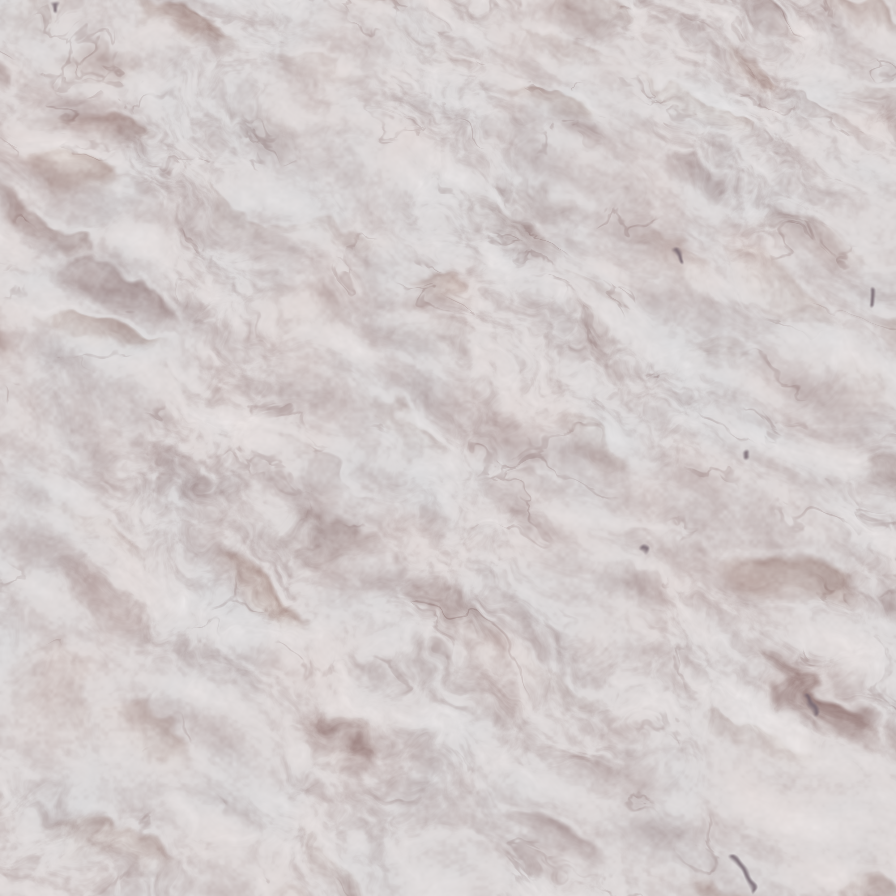
A Shadertoy shader for this texture:

```glsl
#define TILT 0.48
#define RECEDE 0.45
#define DENT_CELL vec2(0.21, 0.105)
#define DENT_DEPTH 0.115
#define RELIEF 0.27
#define LUMPS 0.10
#define CRUMBLE 0.10
#define CREASE_DEPTH 0.065
#define GRAIN 0.034
#define BASE_TONE 0.842
#define TWIGS 7
#define TWIG_COLOR vec3(0.46, 0.40, 0.44)

float hash(vec2 p) {
    return fract(sin(dot(p, vec2(127.1, 311.7))) * 43758.5453);
}

float noise(vec2 p) {
    vec2 i = floor(p), f = fract(p);
    f = f * f * (3.0 - 2.0 * f);
    return mix(mix(hash(i), hash(i + vec2(1, 0)), f.x),
               mix(hash(i + vec2(0, 1)), hash(i + vec2(1, 1)), f.x), f.y);
}

vec2 noise2(vec2 p) {
    return vec2(noise(p), noise(p + 31.7)) - 0.5;
}

mat2 rotation(float a) {
    return mat2(cos(a), sin(a), -sin(a), cos(a));
}

float fbm(vec2 p) {
    float sum = 0.0, amp = 0.5;
    for (int i = 0; i < 5; i++) {
        sum += amp * noise(p);
        p = rotation(0.4) * p * 2.03 + 17.3;
        amp *= 0.5;
    }
    return sum;
}

// Height of the wind-drawn ridges, stretched along x
float ridges(vec2 p) {
    return fbm(p * vec2(6.0, 13.0));
}

// Scattered hollows: x = shadow, y = lit rim, z = warmth
vec3 hollows(vec2 p) {
    vec3 result = vec3(0.0);
    vec2 cell = floor(p / DENT_CELL);
    for (int j = -1; j <= 1; j++)
    for (int i = -1; i <= 1; i++) {
        vec2 id = cell + vec2(i, j);
        float pick = hash(id + 3.7);
        vec2 center = (id + 0.2 + 0.6 * vec2(hash(id), hash(id + 41.3))) * DENT_CELL;
        vec2 v = rotation((hash(id + 9.1) - 0.5) * 0.6) * (p - center);
        vec2 size = mix(vec2(0.05, 0.018), vec2(0.12, 0.044),
                        vec2(hash(id + 5.9), hash(id + 7.7)));
        vec2 n = v / size;
        float r = length(n);
        float softness = mix(0.28, 0.95, smoothstep(0.5, -0.6, n.y - 0.2 * n.x));
        float inside = 1.0 - smoothstep(1.0 - softness, 1.0 + 0.15 * softness, r);
        float depth = step(0.2, pick) * (0.35 + 0.85 * pick * pick * pick);
        float shadow = inside * depth * (0.75 + 0.3 * n.y + 0.2 * n.x);
        float rim = exp(-pow((r - 1.14) * 6.0, 2.0)) * smoothstep(-0.3, 0.7, n.y + 0.4 * n.x);
        result.x = max(result.x, shadow);
        result.y = max(result.y, rim * depth);
        result.z = max(result.z, shadow * hash(id + 13.3));
    }
    return result;
}

// Thin broken cracks along the contours of a noise field
float creases(vec2 p) {
    float line = abs(fbm(p * vec2(10.0, 15.0) + 3.0) - 0.48);
    float gaps = smoothstep(0.56, 0.78, noise(p * vec2(17.0, 24.0) + 12.0));
    return (1.0 - smoothstep(0.004, 0.034, line)) * gaps;
}

// Short curved stalks lying on the sand
float twigs(vec2 uv) {
    float cover = 0.0;
    for (int k = 0; k < TWIGS; k++) {
        vec2 id = vec2(float(k) + 1.0, 23.0);
        vec2 v = uv - vec2(hash(id), hash(id + 5.3));
        v = rotation((hash(id + 8.1) - 0.5) * 2.4) * v;
        float size = mix(0.002, 0.022, pow(hash(id + 2.9), 2.0));
        v.x += 9.0 * v.y * v.y + 0.006 * (noise(uv * 90.0) - 0.5);
        v.y -= clamp(v.y, -size, size);
        cover = max(cover, 1.0 - smoothstep(0.0, 0.005, length(v)));
    }
    return cover;
}

void mainImage(out vec4 fragColor, in vec2 fragCoord) {
    vec2 uv = fragCoord / iResolution.y;

    // Ground plane receding upward, turned along the drifts
    vec2 ground = vec2((uv.x - 0.5) * (1.0 + RECEDE * uv.y),
                       uv.y * (1.0 + 0.7 * RECEDE * uv.y));
    vec2 p = rotation(TILT) * ground + 3.0;
    p += 0.05 * noise2(p * 8.0);
    vec2 rough = p + 0.03 * noise2(p * 24.0) + 0.014 * noise2(p * 62.0);

    // Large forms: hollows and ridges
    vec3 dent = hollows(rough);
    vec2 toLight = vec2(0.006, 0.016);
    float slope = ridges(p + toLight) - ridges(p - toLight);
    float tone = BASE_TONE - RELIEF * slope + 0.03 * dent.y;
    tone -= DENT_DEPTH * dent.x * (0.7 + 0.6 * noise(rough * 45.0));
    tone -= 0.07 * (fbm(p * vec2(4.0, 9.0) + 5.0) - 0.48);

    // Small forms: lumps, crumbs, cracks and grain
    float patches = smoothstep(0.35, 0.7, noise(p * 7.0 + 71.0));
    vec2 q = rough * vec2(19.0, 27.0);
    float lumps = fbm(q) - fbm(q + vec2(0.25, 0.5));
    vec2 c = rough * vec2(55.0, 66.0);
    float crumbs = fbm(c) - fbm(c + vec2(0.3, 0.5));
    float grain = noise(uv * 210.0) + 0.6 * noise(uv * 120.0 + 9.0) - 0.8;
    tone += (LUMPS * lumps + CRUMBLE * crumbs) * (0.5 + 0.8 * patches) + GRAIN * grain;
    tone -= CREASE_DEPTH * creases(rough);
    tone = min(tone, mix(tone, 0.862, 0.55));

    // Shadows turn rosy brown, lit sand drifts between pink and blue grey
    float drift = fbm(p * 11.0 + 90.0) - 0.48;
    float rosy = 0.02 + 0.27 * max(0.86 - tone, 0.0);
    vec3 color = vec3(tone, tone - rosy, tone - rosy);
    color += drift * vec3(0.03, -0.01, -0.025);
    color += dent.z * vec3(0.012, 0.0, -0.018);
    color = mix(color, TWIG_COLOR, 0.8 * twigs(uv));
    fragColor = vec4(color, 1.0);
}
```
